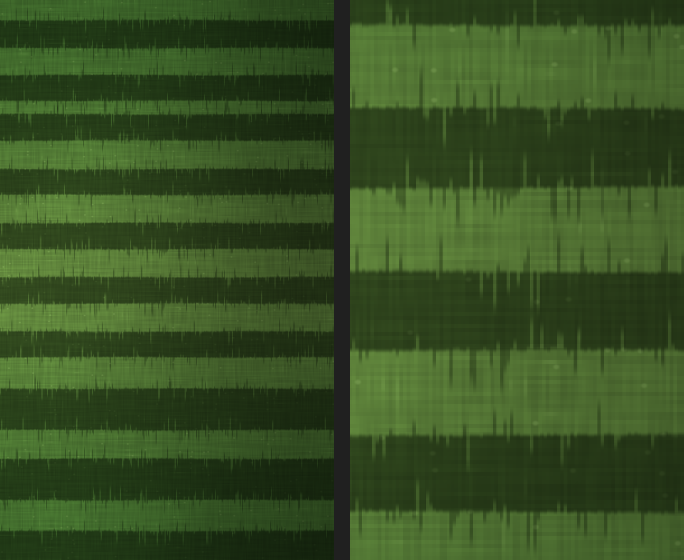
Left: the whole. Right: its middle third, enlarged.
This texture is drawn by a Shadertoy shader. Its source:

```glsl
const vec3 DARK_GREEN = vec3(0.132, 0.208, 0.082);
const vec3 LEAF_GREEN = vec3(0.265, 0.395, 0.168);
const vec3 PALE_FLECK = vec3(0.46, 0.58, 0.32);

// Heights where dark and light bands alternate, from the bottom up
const int EDGE_COUNT = 19;
const float EDGES[EDGE_COUNT] = float[](
    0.052, 0.107, 0.181, 0.232, 0.306, 0.362, 0.408, 0.458, 0.505, 0.555,
    0.602, 0.652, 0.698, 0.749, 0.796, 0.820, 0.866, 0.914, 0.964);

float hash(vec2 cell) {
    vec3 q = fract(cell.xyx * vec3(0.1031, 0.1030, 0.0973));
    q += dot(q, q.yzx + 33.33);
    return fract((q.x + q.y) * q.z);
}

// Broad uneven dye from layered sines
float mottling(vec2 p) {
    return sin(p.x * 9.0 + 2.0 * sin(p.y * 5.0))
         + 0.6 * sin(p.y * 17.0 + 1.7 * sin(p.x * 13.0))
         + 0.4 * sin(p.x * 31.0 - p.y * 23.0);
}

// Broken straight fibres, softened along their length
float fibres(vec2 p, vec2 density, float seed) {
    vec2 q = p * density;
    vec2 cell = floor(q) + seed;
    float along = smoothstep(0.0, 1.0, fract(q.y));
    return mix(hash(cell), hash(cell + vec2(0.0, 1.0)), along) - 0.5;
}

// Cellular specks: one jittered dot in some of the cells
float flecks(vec2 p, float density, float amount) {
    vec2 q = p * density;
    vec2 cell = floor(q);
    vec2 center = 0.25 + 0.5 * vec2(hash(cell + 7.0), hash(cell + 19.0));
    float dist = length((fract(q) - center) * vec2(0.8, 1.0));
    return step(1.0 - amount, hash(cell)) * (1.0 - smoothstep(0.05, 0.2, dist));
}

// Thread displacement: mostly short, occasionally a long spike
float threadReach(float column, float edgeId) {
    float chance = hash(vec2(column, edgeId * 17.0 + 3.0));
    float size = hash(vec2(column + 41.0, edgeId * 29.0));
    float side = hash(vec2(column + 83.0, edgeId * 11.0)) < 0.5 ? -1.0 : 1.0;
    float spike = step(0.7, chance) * (0.003 + 0.019 * size * size);
    return side * (spike + 0.001 * size);
}

// 0 in dark bands, 1 in light bands
float bands(vec2 p, float threadDensity, float softness) {
    float column = floor(p.x * threadDensity);
    float light = 0.0;
    for (int i = 0; i < EDGE_COUNT; i++) {
        float id = float(i);
        float y = p.y - EDGES[i] - 0.0006 * sin(p.x * 14.0 + id * 2.3);
        float reach = threadReach(column, id);
        float clean = smoothstep(-softness, softness, y);
        float taper = softness + 0.25 * abs(reach);
        float frayed = smoothstep(-taper, taper, y - reach);
        float crossed = mix(clean, frayed, 0.55);
        light += (i % 2 == 0) ? crossed : -crossed;
    }
    return clamp(light, 0.0, 1.0);
}

vec3 cloth(vec2 p, float width) {
    float across = p.x / width;
    float light = bands(p, 500.0, 0.0018);
    vec3 color = mix(DARK_GREEN, LEAF_GREEN, light);

    // Light pools left of the middle and fades toward the right and the ends
    float warmth = 1.0 - smoothstep(0.0, 0.5, abs(p.y - 0.5));
    float shade = mix(1.20, 0.76, smoothstep(0.15, 1.0, across));
    shade *= mix(0.88, 1.12, warmth) * (1.0 + 0.025 * mottling(p));
    color *= shade;

    // Cooler dye near the ends, warmer through the middle
    color *= mix(vec3(0.90, 1.0, 0.97), vec3(1.07, 0.99, 1.05), warmth);

    // Woven grain in both directions
    float warp = fibres(p, vec2(460.0, 32.0), 5.0);
    float weft = fibres(p.yx, vec2(420.0, 22.0), 61.0);
    color *= 1.0 + 0.12 * warp + 0.11 * weft;

    // Worn pale threads and lint
    float worn = smoothstep(0.46, 0.5, weft) + smoothstep(0.46, 0.5, warp);
    float lint = flecks(p, 95.0, 0.08);
    float wear = (0.14 * worn + 0.34 * lint) * mix(0.3, 1.0, light);
    return mix(color, PALE_FLECK * shade, clamp(wear, 0.0, 1.0));
}

void mainImage(out vec4 fragColor, in vec2 fragCoord) {
    const int SAMPLES = 3;
    float width = iResolution.x / iResolution.y;
    vec3 color = vec3(0.0);

    // Average a small grid so fine threads stay smooth
    for (int i = 0; i < SAMPLES * SAMPLES; i++) {
        vec2 grid = vec2(float(i % SAMPLES), float(i / SAMPLES));
        vec2 offset = (grid + 0.5) / float(SAMPLES) - 0.5;
        color += cloth((fragCoord + offset) / iResolution.y, width);
    }
    fragColor = vec4(color / float(SAMPLES * SAMPLES), 1.0);
}
```
